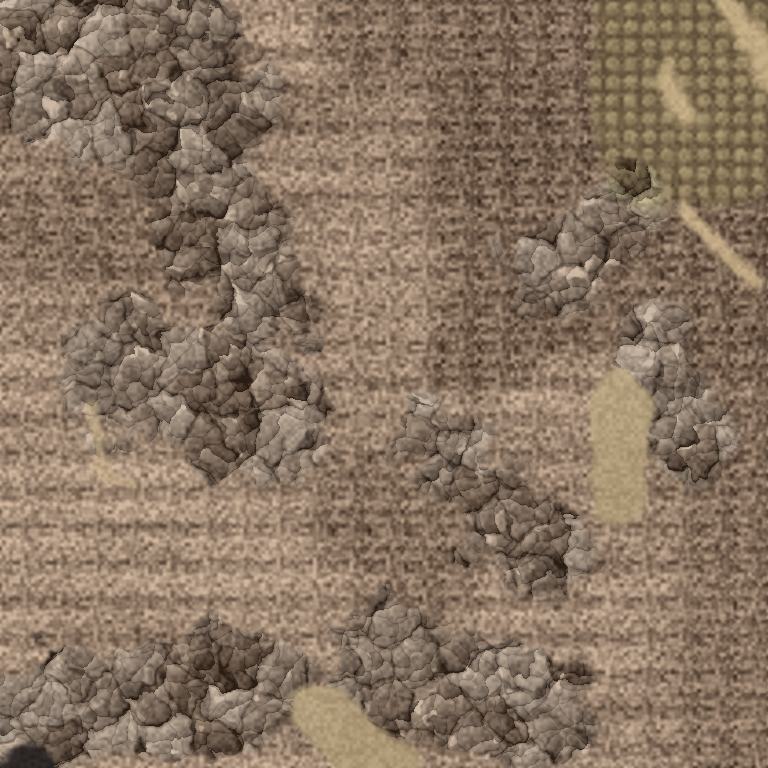
Reproduce this texture procedurally as a WebGL 1 fragment shader.

```glsl
precision highp float;
uniform vec2 u_resolution;

const float TILES = 21.0;
const vec2 LIGHT = vec2(-0.6, 0.8);
const vec3 DARK_EARTH = vec3(0.27, 0.20, 0.15);
const vec3 PALE_EARTH = vec3(0.75, 0.65, 0.56);
const vec3 SAND = vec3(0.69, 0.61, 0.47);
const vec3 PIT = vec3(0.17, 0.15, 0.14);

float hash(vec2 p) {
  vec3 q = fract(p.xyx * 0.1031);
  q += dot(q, q.yzx + 33.33);
  return fract((q.x + q.y) * q.z);
}

// Value noise that repeats after the given number of cells
float noise(vec2 p, float period) {
  vec2 i = floor(p), f = fract(p);
  f = f * f * (3.0 - 2.0 * f);
  vec2 a = mod(i, period), b = mod(i + 1.0, period);
  return mix(mix(hash(a), hash(vec2(b.x, a.y)), f.x),
             mix(hash(vec2(a.x, b.y)), hash(b), f.x), f.y);
}

float fbm(vec2 p) {
  float sum = 0.0, weight = 0.53;
  for (int i = 0; i < 4; i++) {
    sum += weight * noise(p, 512.0);
    p = p * 2.03 + 17.3;
    weight *= 0.5;
  }
  return sum;
}

vec2 warp(vec2 p, float scale, float amount) {
  return p + amount * (vec2(fbm(p * scale), fbm(p * scale + 40.0)) - 0.5);
}

// Offset from the nearest cell centre, gap to the next cell, cell shade
vec4 cells(vec2 p) {
  vec2 base = floor(p), offset = vec2(0.0);
  float nearest = 9.0, second = 9.0, shade = 0.0;
  for (int y = -1; y <= 1; y++) {
    for (int x = -1; x <= 1; x++) {
      vec2 id = base + vec2(float(x), float(y));
      vec2 d = p - id - vec2(hash(id + 60.0), hash(id + 91.0));
      float dist = length(d);
      if (dist < nearest) {
        second = nearest;
        nearest = dist;
        offset = d;
        shade = hash(id + 130.0);
      } else {
        second = min(second, dist);
      }
    }
  }
  return vec4(offset, second - nearest, shade);
}

// Soft-edged capsule from a to b
float patch(vec2 p, vec2 a, vec2 b, float radius, float blur) {
  vec2 d = b - a;
  float t = clamp(dot(p - a, d) / dot(d, d), 0.0, 1.0);
  return 1.0 - smoothstep(radius - blur, radius + blur, length(p - a - d * t));
}

float box(vec2 p, vec2 lo, vec2 hi, float blur) {
  vec2 d = max(lo - p, p - hi);
  return 1.0 - smoothstep(-blur, blur, max(d.x, d.y));
}

float rockMask(vec2 p, float blur) {
  float m = patch(p, vec2(0.06, 0.97), vec2(0.22, 0.88), 0.13, blur);
  m = max(m, patch(p, vec2(0.20, 0.82), vec2(0.34, 0.62), 0.07, blur));
  m = max(m, patch(p, vec2(0.17, 0.52), vec2(0.34, 0.45), 0.09, blur));
  m = max(m, patch(p, vec2(0.57, 0.42), vec2(0.73, 0.27), 0.055, blur));
  m = max(m, patch(p, vec2(0.00, 0.07), vec2(0.34, 0.10), 0.075, blur));
  m = max(m, patch(p, vec2(0.50, 0.14), vec2(0.70, 0.07), 0.075, blur));
  m = max(m, patch(p, vec2(0.71, 0.65), vec2(0.82, 0.73), 0.05, blur));
  return max(m, patch(p, vec2(0.84, 0.57), vec2(0.90, 0.41), 0.045, blur));
}

// Tone and greyness of broken stone
vec2 rubble(vec2 p) {
  p = warp(p, 30.0, 0.035);
  vec4 big = cells(p * 18.0), small = cells(p * 46.0 + 5.0);
  float tone = 0.53 + 0.38 * (big.w - 0.5) + 0.30 * (small.w - 0.5);
  tone += 0.30 * dot(big.xy, LIGHT) + 0.32 * dot(small.xy, LIGHT);
  tone -= 0.32 * (1.0 - smoothstep(0.0, 0.16, big.z));
  tone -= 0.16 * (1.0 - smoothstep(0.0, 0.20, small.z));
  tone += 0.45 * smoothstep(0.72, 0.90, noise(p * 75.0, 512.0)) * small.w;
  return vec2(tone, 0.25 + 0.5 * big.w);
}

void main() {
  vec2 p = gl_FragCoord.xy / u_resolution;
  vec2 broad = warp(p, 8.0, 0.11), ragged = warp(p, 22.0, 0.10);
  float fine = noise(p * 210.0, 512.0) - 0.5;
  float tiled = noise(p * TILES * 8.0, 8.0) - 0.5;
  float drift = fbm(p * 6.0) - 0.5;

  // Streaked soil
  float streak = fbm(p * vec2(5.0, 60.0)) - 0.5;
  float tone = 0.67 + 0.35 * streak + 0.25 * drift + 0.05 * cos(6.2832 * TILES * p.y);

  // Dark paved ground
  float paved = box(broad, vec2(0.57, 0.50), vec2(1.1, 1.1), 0.03);
  paved = max(paved, box(broad, vec2(0.44, 0.91), vec2(0.8, 1.1), 0.03));
  paved = max(paved, 0.8 * box(broad, vec2(0.88, -0.1), vec2(1.1, 0.52), 0.05));
  paved = max(paved, 0.8 * patch(broad, vec2(0.48, 0.35), vec2(0.58, 0.28), 0.07, 0.04));
  paved = max(paved, 0.7 * patch(broad, vec2(0.03, 0.71), vec2(0.14, 0.68), 0.06, 0.04));
  vec2 joint = abs(fract(p * TILES + 0.25 * tiled) - 0.5);
  float pavedTone = 0.45 + 0.2 * drift - 0.20 * smoothstep(0.36, 0.49, max(joint.x, joint.y));
  tone = mix(tone, pavedTone, paved) + 0.55 * tiled + 0.50 * fine;

  // Olive field of small bumps
  float woven = box(broad, vec2(0.77, 0.75), vec2(1.1, 1.1), 0.012);
  vec2 knot = fract(p * TILES * 2.0) - 0.5;
  float bump = 1.0 - smoothstep(0.22, 0.52, length(knot));
  float wovenTone = 0.34 + 0.32 * bump + 0.35 * dot(knot, LIGHT) * bump + 0.3 * fine;
  tone = mix(tone, wovenTone, woven);

  // Rubble with a soft shadow at its foot
  float rock = rockMask(ragged, 0.010);
  tone -= 0.12 * rockMask(ragged + 0.012 * LIGHT, 0.03) * (1.0 - rock);
  vec2 stone = rubble(p);
  tone = mix(tone, stone.x + 0.35 * fine, rock);
  vec3 color = mix(DARK_EARTH, PALE_EARTH, clamp(tone, -0.2, 1.15));
  float grey = dot(color, vec3(0.34, 0.42, 0.24));
  color = mix(color, vec3(grey) * vec3(1.04, 1.0, 0.94), rock * stone.y * 0.6);
  color *= mix(vec3(1.0), vec3(1.0, 1.04, 0.92), woven);

  // Bare sand, pale ridges and a dark pit
  float sand = patch(broad, vec2(0.81, 0.45), vec2(0.81, 0.35), 0.048, 0.008);
  sand = max(sand, patch(broad, vec2(0.43, 0.05), vec2(0.50, -0.02), 0.055, 0.008));
  color = mix(color, SAND + 0.10 * fine + 0.12 * drift, sand * 0.92);
  float ridge = patch(broad, vec2(0.87, 0.88), vec2(0.91, 0.83), 0.013, 0.008);
  ridge = max(ridge, patch(broad, vec2(0.90, 0.74), vec2(1.0, 0.65), 0.011, 0.008));
  ridge = max(ridge, patch(broad, vec2(0.94, 1.0), vec2(1.02, 0.92), 0.022, 0.012));
  ridge = max(ridge, 0.7 * patch(broad, vec2(0.09, 0.44), vec2(0.16, 0.37), 0.008, 0.006));
  color = mix(color, SAND * 1.14 + 0.08 * fine, ridge * 0.85);
  float pit = patch(broad, vec2(0.0, 0.01), vec2(0.03, 0.02), 0.045, 0.006);
  color = mix(color, PIT + 0.06 * fine, pit);
  gl_FragColor = vec4(clamp(color, 0.0, 1.0), 1.0);
}
```
